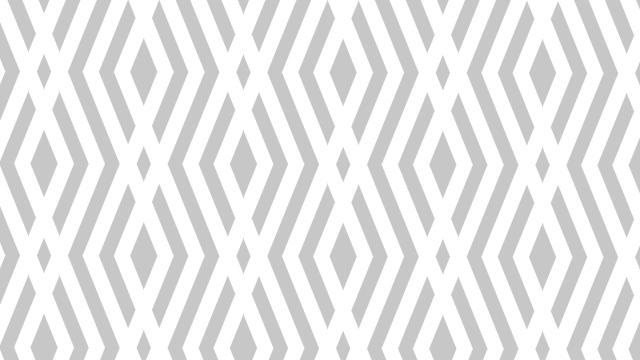
This pattern is drawn by a Shadertoy shader. Its source:

```glsl
// Grey lattice of diamonds and chevrons, cut out by crossing white zigzag bands.
// Four zigzags per repeat, drawn on two half-dropped grids; the nearest band
// gives a distance that is smoothed into the two flat colours.

const vec2 PERIOD = vec2(0.5539, 0.5109);   // one repeat, in canvas heights
const vec2 CENTRE = vec2(0.3993, 0.8002);   // middle of one large diamond
const float TILT = 0.003;                   // slight slope of the rows
const float INNER = 0.0606;                 // diamond centre to first band
const float SPACING = 0.0861;               // band to band
const float SWING = 0.1032;                 // sideways travel of a zigzag
const float HALF_BAND = 0.0227;             // half the band, measured across
const vec3 GREY = vec3(0.78);
const vec3 WHITE = vec3(1.0);

// Signed offset to the nearest multiple of the period
float wrap(float x, float period) {
    return x - period * floor(x / period + 0.5);
}

// Horizontal distance to a zigzag whose peaks lie at x = peak;
// side is +1 when it bulges right, -1 when it bulges left
float zigzag(vec2 p, float peak, float side) {
    float fold = abs(wrap(p.y, PERIOD.y)) / (0.5 * PERIOD.y);
    return abs(wrap(p.x - side * (peak - SWING * fold), PERIOD.x));
}

// One left-bulging band and three right-bulging ones
float bandGroup(vec2 p) {
    float d = zigzag(p, INNER, -1.0);
    for (int i = 0; i < 3; i++) {
        d = min(d, zigzag(p, INNER + SPACING * float(i), 1.0));
    }
    return d;
}

// Both half-dropped grids together
float lattice(vec2 p) {
    return min(bandGroup(p), bandGroup(p - 0.5 * PERIOD));
}

void mainImage(out vec4 fragColor, in vec2 fragCoord) {
    float pixel = 1.0 / iResolution.y;
    vec2 p = fragCoord * pixel - CENTRE;
    p.y += TILT * p.x;

    // Horizontal distance turned into distance square to the slanted edge
    float slope = SWING / (0.5 * PERIOD.y);
    float edge = (lattice(p) - HALF_BAND) / sqrt(1.0 + slope * slope);

    float grey = smoothstep(-0.75 * pixel, 0.75 * pixel, edge);
    fragColor = vec4(mix(WHITE, GREY, grey), 1.0);
}
```
